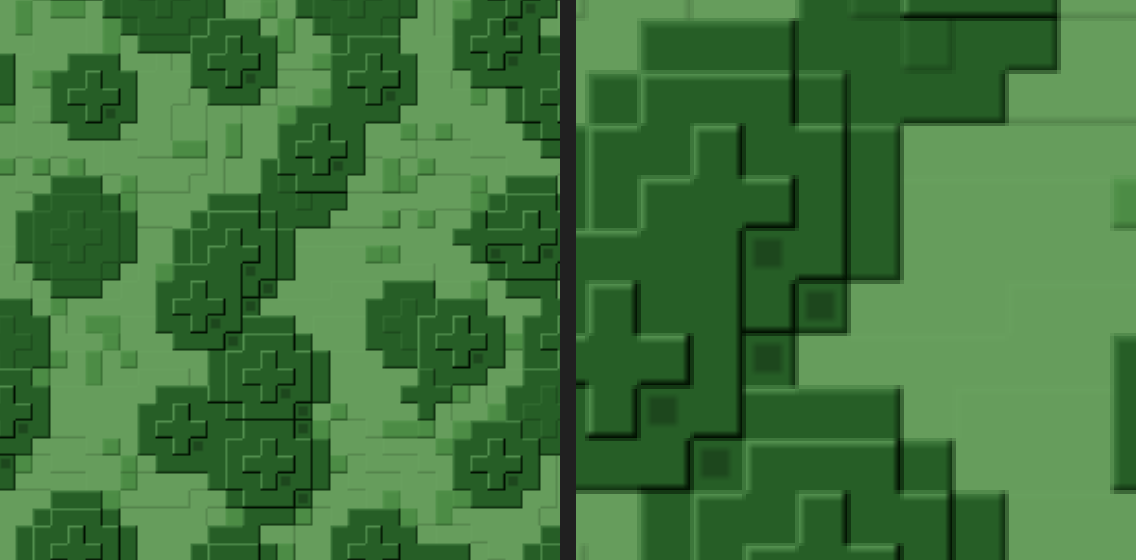
Left, the full canvas; right, a detail of the centre.
Reproduce this pattern procedurally as a WebGL 2 fragment shader.

```glsl
#version 300 es
precision highp float;
// Blocky woodland seen from above: stepped tree crowns over terraced grass.
// Each grid cell gets a height and a material; edges facing the upper left
// are lit and edges dropping to the lower right are shaded.

#define CELLS 32.0         // cells across the canvas
#define SLOT 6.0           // cells per tree slot
#define TREE_CHANCE 0.86   // share of slots holding a tree
#define BIG_CHANCE 0.28    // share of trees with a wide crown
#define GRASS_CHANCE 0.12  // share of ground cells with a tuft
#define TERRACES 5.0       // number of ground levels per unit of noise
#define TERRACE_STEP 0.17  // height of one ground level
#define CANOPY_BASE 10.0   // height of the lowest crown
#define RIM 0.55           // shade strength where a crown meets the ground
#define EDGE 0.11          // edge width in cells
#define SOFTNESS 0.035     // blur radius in cells

uniform vec2 u_resolution;
out vec4 fragColor;

const vec3 GROUND = vec3(0.40, 0.615, 0.36);
const vec3 GRASS  = vec3(0.30, 0.55, 0.27);
const vec3 CANOPY = vec3(0.15, 0.37, 0.15);
const vec3 SHADOW = vec3(0.0, 0.06, 0.0);
const vec3 LIGHT  = vec3(0.50, 0.76, 0.47);

vec2 hash2(vec2 p) {
    vec3 q = fract(p.xyx * vec3(0.1031, 0.1030, 0.0973));
    q += dot(q, q.yzx + 33.33);
    return fract((q.xx + q.yz) * q.zy);
}

float gradientNoise(vec2 p) {
    vec2 i = floor(p), f = p - i;
    vec2 u = f * f * f * (f * (f * 6.0 - 15.0) + 10.0);
    vec4 corner;
    for (int k = 0; k < 4; k++) {
        vec2 o = vec2(k & 1, k >> 1);
        float angle = 6.2832 * hash2(i + o + 71.0).x;
        corner[k] = dot(vec2(cos(angle), sin(angle)), f - o);
    }
    return mix(mix(corner.x, corner.y, u.x), mix(corner.z, corner.w, u.x), u.y);
}

// Height of the crown growing in a slot, or zero outside it
float crownHeight(vec2 cell, vec2 slot) {
    vec2 place = hash2(slot + 13.0), kind = hash2(slot + 47.0), look = hash2(slot + 89.0);
    if (kind.x > TREE_CHANCE) return 0.0;
    vec2 d = cell - slot * SLOT - floor(place * SLOT);
    float d2 = dot(d, d);
    float reach = kind.y < BIG_CHANCE ? 10.0 : kind.y > 0.95 ? 1.0 : 5.0;
    if (d2 > reach + 0.5) return 0.0;
    float layer = look.x < 0.3 ? 0.25 : 1.0;
    float rings = step(d2, 1.5) + step(d2, 5.5);
    return CANOPY_BASE + floor(look.y * 3.0) + layer * rings;
}

// x: height, y: material (0 ground, 1 grass, 2 canopy)
vec2 terrain(vec2 cell) {
    float ground = TERRACE_STEP * floor(TERRACES * gradientNoise(cell * 0.1 + 3.7));
    float density = GRASS_CHANCE * (1.0 + 2.0 * gradientNoise(cell * 0.17 + 21.3));
    float tuft = step(hash2(cell + 151.0).x, density);
    float crown = 0.0;
    vec2 slot = floor(cell / SLOT);
    for (int y = -1; y <= 1; y++)
        for (int x = -1; x <= 1; x++)
            crown = max(crown, crownHeight(cell, slot + vec2(x, y)));
    return crown > 0.0 ? vec2(crown, 2.0) : vec2(ground + 0.25 * tuft, tuft);
}

// Edge strength between a cell and its lower neighbour
float ledge(float here, float there) {
    float drop = here - there;
    return drop > 6.0 ? RIM : clamp(drop, 0.0, 1.0);
}

float edgeLine(float dist) {
    return 1.0 - smoothstep(0.6 * EDGE, 1.4 * EDGE, dist);
}

vec3 shade(vec2 p) {
    vec2 cell = floor(p), f = p - cell;
    vec2 here = terrain(cell);
    float left  = terrain(cell - vec2(1, 0)).x;
    float right = terrain(cell + vec2(1, 0)).x;
    float below = terrain(cell - vec2(0, 1)).x;
    float above = terrain(cell + vec2(0, 1)).x;
    vec3 color = here.y > 1.5 ? CANOPY : here.y > 0.5 ? GRASS : GROUND;

    // Small hollow where crowns rise on both the left and upper sides
    float hollow = step(1.5, here.y) * step(here.x + 0.5, min(left, above));
    vec2 q = abs(f - vec2(0.45, 0.55));
    color *= 1.0 - 0.25 * hollow * (1.0 - smoothstep(0.22, 0.32, max(q.x, q.y)));

    float lit = max(ledge(here.x, left) * edgeLine(f.x),
                    ledge(here.x, above) * edgeLine(1.0 - f.y));
    float dark = max(ledge(here.x, right) * edgeLine(1.0 - f.x),
                     ledge(here.x, below) * edgeLine(f.y));
    color = mix(color, LIGHT, 0.5 * lit);
    return mix(color, SHADOW, dark);
}

void main() {
    vec2 p = gl_FragCoord.xy / min(u_resolution.x, u_resolution.y) * CELLS + vec2(0.13, 0.04);
    vec3 color = vec3(0.0);
    for (int k = 0; k < 4; k++)
        color += shade(p + SOFTNESS * (2.0 * vec2(k & 1, k >> 1) - 1.0));
    fragColor = vec4(color / 4.0, 1.0);
}
```
